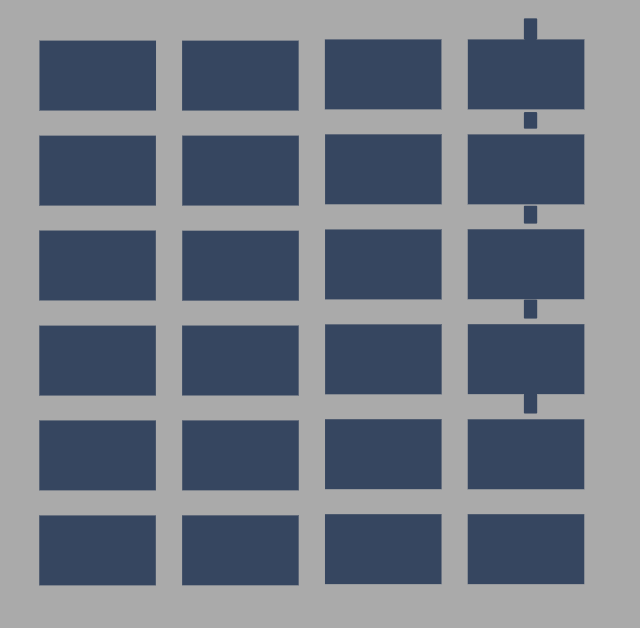
A Shadertoy shader for this pattern:

```glsl
// Grid of navy panels, four across and six down, on grey, with small tabs along the last column.

// Lengths are fractions of the canvas height.
const vec3  GROUND       = vec3(0.667, 0.667, 0.667);
const vec3  NAVY         = vec3(0.212, 0.275, 0.376);
const vec2  GRID         = vec2(4.0, 6.0);
const vec2  FIRST_CENTER = vec2(0.1555, 0.1235);
const vec2  PITCH        = vec2(0.2274, 0.1512);
const vec2  PANEL_HALF   = vec2(0.0928, 0.0557);
const float RIGHT_RAISE  = 0.0020;  // lift of the right two columns
const float JITTER       = 0.0004;  // placement error per panel
const int   TAB_COUNT    = 5;
const float TAB_X        = 0.8448;
const float TAB_HALF_W   = 0.0106;
const float TAB_BOTTOM   = 0.9463;  // lower edge of the top tab's slot
const float TAB_HEIGHT   = 0.0245;
const float TAB_GROWTH   = 0.0020;  // added height per tab downward
const float TAB_OVERLAP  = 0.0100;  // top tab reaches into its panel
const float TAB_ROUND    = 0.0018;

float hash(vec2 p) {
    return fract(sin(dot(p, vec2(127.1, 311.7))) * 43758.5453);
}

float boxDistance(vec2 p, vec2 halfSize) {
    vec2 d = abs(p) - halfSize;
    return length(max(d, 0.0)) + min(max(d.x, d.y), 0.0);
}

// Distance to the nearest panel
float panelDistance(vec2 p) {
    vec2 cell = clamp(round((p - FIRST_CENTER) / PITCH), vec2(0.0), GRID - 1.0);
    vec2 center = FIRST_CENTER + cell * PITCH;
    center.y += RIGHT_RAISE * step(1.5, cell.x);
    center += JITTER * (vec2(hash(cell), hash(cell + 17.0)) - 0.5);
    return boxDistance(p - center, PANEL_HALF);
}

// Distance to the column of tabs, counted from the top
float tabDistance(vec2 p) {
    float nearest = 1e3;
    for (int i = 0; i < TAB_COUNT; i++) {
        float k = float(i);
        float bottom = TAB_BOTTOM - k * PITCH.y;
        float top = bottom + TAB_HEIGHT + k * TAB_GROWTH;
        if (i == 0) bottom -= TAB_OVERLAP;
        vec2 center = vec2(TAB_X, 0.5 * (top + bottom));
        vec2 halfSize = vec2(TAB_HALF_W, 0.5 * (top - bottom));
        float tab = boxDistance(p - center, halfSize - TAB_ROUND) - TAB_ROUND;
        nearest = min(nearest, tab);
    }
    return nearest;
}

void mainImage(out vec4 fragColor, in vec2 fragCoord) {
    vec2 p = fragCoord / iResolution.y;
    float pixel = 1.0 / iResolution.y;

    // Coverage of the shapes over the ground
    float shape = min(panelDistance(p), tabDistance(p));
    float coverage = clamp(0.5 - shape / pixel, 0.0, 1.0);
    fragColor = vec4(mix(GROUND, NAVY, coverage), 1.0);
}
```
